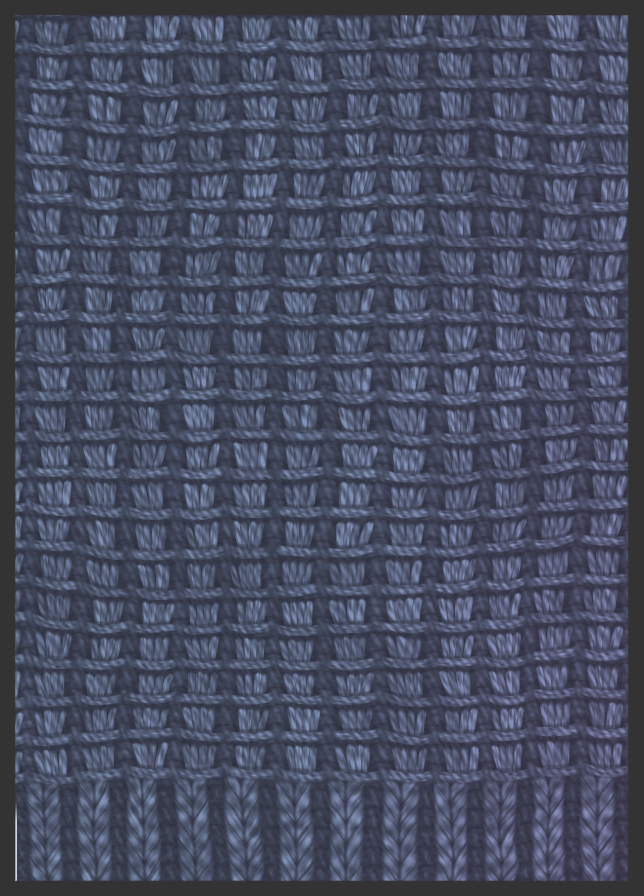
Reproduce this texture procedurally as a WebGL 1 fragment shader.

```glsl
precision highp float;
// A blue knitted swatch on a dark mat: 12 columns by 20 rows of fanned tufts,
// each tied by a sagging bar, over arched purl loops and a ribbed hem.
// Every strand is a rounded, twisted yarn profile; noise bends the whole grid.
uniform vec2 u_resolution;

const vec3 MAT = vec3(0.20, 0.20, 0.205);
const vec3 SHADOW = vec3(0.18, 0.19, 0.245);
const vec3 LIGHT = vec3(0.47, 0.535, 0.67);
const vec2 SWATCH_MIN = vec2(0.017, 0.017);
const vec2 SWATCH_MAX = vec2(0.701, 0.983);
const float COLUMN = 0.0567;  // column pitch, in canvas heights
const float ROW = 0.0429;     // row pitch
const float HEM_TOP = 0.125;

float hash(vec2 p) {
  return fract(sin(dot(p, vec2(127.1, 311.7))) * 43758.5);
}

float noise(vec2 p) {
  vec2 i = floor(p), f = fract(p);
  f = f * f * (3.0 - 2.0 * f);
  return mix(mix(hash(i), hash(i + vec2(1.0, 0.0)), f.x),
             mix(hash(i + vec2(0.0, 1.0)), hash(i + 1.0), f.x), f.y);
}

// Brightness of a twisted yarn; across runs from -1 to 1 over its width.
float yarn(float across, float along, float seed) {
  float body = sqrt(max(0.0, 1.0 - across * across));
  float ply = 0.5 + 0.5 * cos(6.2832 * (along + 0.45 * across));
  float fibre = noise(vec2(along * 1.7 + across, across * 2.5) + seed * 37.0);
  return (0.2 + 0.8 * body) * (0.58 + 0.42 * ply) * (0.55 + 0.9 * fibre);
}

// Soft coverage of a band with the given half width.
float band(float d, float halfWidth) {
  return 1.0 - smoothstep(0.75, 1.1, abs(d) / halfWidth);
}

// Dim arched loops between the columns; x is zero in the middle of a gap.
float purlLoops(float x, float y, float seed) {
  float s = 2.0 * y + 4.0 * x * x;
  float across = 2.0 * fract(s) - 1.0;
  return 0.40 * yarn(across, x * 6.0, seed + hash(vec2(floor(s), seed)));
}

// One repeat: a fan of four strands above a bar. c.x is -0.5..0.5, c.y 0..1.
float tuftCell(vec2 c, vec2 id, float ground) {
  float seed = hash(id);
  float h = ground * (1.0 - 0.62 * band(c.x, 0.42) * smoothstep(0.1, 0.3, c.y));
  float lean = (seed - 0.5) * 0.14;
  for (int i = 0; i < 4; i++) {
    float k = float(i) - 1.5;
    float r = hash(id + vec2(k * 3.1, 7.3));
    float middle = k * 0.165 * (0.58 + 0.55 * c.y) + lean * c.y + (r - 0.5) * 0.05;
    float across = (c.x - middle) / (0.078 + 0.022 * r);
    float ends = smoothstep(0.1, 0.2, c.y)
               * (1.0 - smoothstep(0.76 + 0.12 * r, 0.96, c.y + 0.07 * across * across));
    float shade = (0.62 + 0.35 * r) * yarn(across, c.y * 2.4 + r, r);
    h = mix(h, shade, band(across, 1.0) * ends);
  }
  // The bar lies over the foot of the fan and casts a small shadow.
  float sag = 0.14 + 0.35 * c.x * c.x + (seed - 0.5) * (0.05 + 0.14 * c.x);
  float ends = band(c.x - lean * 0.2, 0.44);
  h *= 1.0 - 0.45 * band(c.y - sag, 0.22) * ends;
  float across = (c.y - sag) / 0.135;
  float shade = (0.65 + 0.2 * seed) * yarn(across, c.x * 6.0 + seed, seed + 2.0);
  return mix(h, shade, band(across, 1.0) * ends);
}

// Hem: braided knit columns with dark purl gutters, in column units.
float rib(vec2 q) {
  float id = floor(q.x);
  float x = q.x - id - 0.5;
  float gutter = 0.75 * purlLoops(fract(q.x) - step(0.5, fract(q.x)), q.y * 1.4, id);
  float s = (q.y - 1.35 * abs(x)) / 0.37;
  float r = hash(vec2(floor(s), id + 20.0 * step(0.0, x)));
  float strand = (0.65 + 0.3 * r) * yarn(2.0 * fract(s) - 1.0, abs(x) * 5.0, r);
  strand *= 0.35 + 0.65 * smoothstep(0.0, 0.07, abs(x));
  float edge = 0.33 + 0.05 * (noise(q * vec2(1.0, 3.0)) - 0.5);
  gutter *= 1.0 - 0.5 * band(x, 0.46);
  return mix(gutter, strand, band(x, edge));
}

void main() {
  vec2 p = gl_FragCoord.xy / u_resolution.y;
  p.x += 0.5 * (0.71875 - u_resolution.x / u_resolution.y);
  float pixel = 1.0 / u_resolution.y;

  // Hand-made wobble of the stitch grid.
  vec2 w = p + 0.018 * (vec2(noise(p * 6.0), noise(p * 6.0 + 31.0)) - 0.5)
             + 0.005 * (vec2(noise(p * 28.0 + 5.0), noise(p * 28.0 + 63.0)) - 0.5);
  vec2 grid = vec2((w.x - SWATCH_MIN.x) / COLUMN - 0.19, (w.y - HEM_TOP) / ROW);
  vec2 id = floor(grid);
  float gap = fract(grid.x + 0.5) - 0.5;
  float ground = purlLoops(gap, grid.y, floor(grid.x + 0.5));
  float knit = tuftCell(fract(grid) - vec2(0.5, 0.0), id, ground);
  float hem = rib((w - SWATCH_MIN) / COLUMN);
  float h = mix(hem, knit, smoothstep(-0.004, 0.004, w.y - HEM_TOP));

  // Uneven dye, fine fuzz and a violet cast towards the lower right.
  h *= 0.9 + 0.25 * noise(p * 9.0 + 11.0);
  h += 0.09 * (noise(p * 330.0) - 0.5);
  vec3 colour = mix(SHADOW, LIGHT, clamp(h, 0.0, 1.1));
  float violet = smoothstep(0.3, 0.7, p.x) * (1.0 - 0.6 * p.y);
  colour *= mix(vec3(1.0), vec3(1.06, 0.96, 1.02), violet);

  // Pale sliver on the lower left edge, then the mat around the swatch.
  float sliver = band(p.x - SWATCH_MIN.x - 0.001, 0.0014)
               * (1.0 - smoothstep(0.08, 0.11, p.y));
  colour = mix(colour, vec3(0.82, 0.84, 0.88), sliver);
  vec2 inside = min(p - SWATCH_MIN, SWATCH_MAX - p);
  float cloth = smoothstep(-pixel, pixel, min(inside.x, inside.y));
  gl_FragColor = vec4(mix(MAT, colour, cloth), 1.0);
}
```
